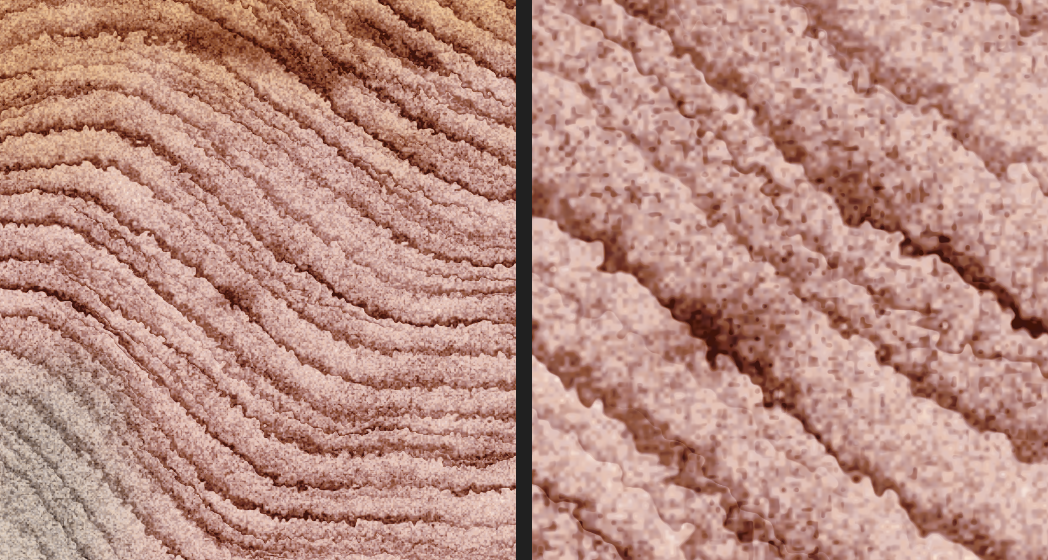
Left: the whole. Right: its middle third, enlarged.
Write a Shadertoy shader that draws this texture.

```glsl
// Folded pink sandstone: wavy eroded beds with dark undercut rims and sandy grain.
#define FOLD_DROP 0.36
#define BED_COUNT 17.5
#define BED_WARP 0.022
#define EDGE_ROUGHNESS 0.20
#define SHADOW_DEPTH 0.80
#define BASE_TONE 0.87
#define GRAIN_SCALE 320.0
#define GRAIN_CONTRAST 0.62
#define FLECK_DEPTH 0.30

float hash(vec2 p) {
    vec3 h = fract(vec3(p.xyx) * 0.1031);
    h += dot(h, h.yzx + 33.33);
    return fract((h.x + h.y) * h.z);
}

float noise(vec2 p) {
    vec2 cell = floor(p), f = fract(p);
    f = f * f * (3.0 - 2.0 * f);
    return mix(mix(hash(cell), hash(cell + vec2(1, 0)), f.x),
               mix(hash(cell + vec2(0, 1)), hash(cell + vec2(1, 1)), f.x), f.y);
}

float fbm(vec2 p) {
    float sum = 0.0, gain = 0.5;
    for (int i = 0; i < 4; i++) {
        sum += gain * noise(p);
        p = p * 2.03 + 17.1;
        gain *= 0.5;
    }
    return sum / 0.9375;
}

// Depth of the bed through a point; crest and trough drift left with depth.
float bedDepth(vec2 pos) {
    float down = 1.0 - pos.y, depth = down - 0.5 * FOLD_DROP;
    for (int i = 0; i < 12; i++) {
        float crest = 0.235 - 0.39 * depth;
        float trough = 0.93 - 0.75 * depth;
        float behind = max(crest - pos.x, 0.0);
        float unfolded = down - FOLD_DROP * smoothstep(crest, trough, pos.x)
                       - 0.8 * behind * behind;
        depth = mix(depth, unfolded, 0.6);
    }
    return depth;
}

// Shadow of one bed: slow darkening, a deep rim, then a crisp lower edge.
float bedShadow(float level, float along) {
    float id = floor(level), p = level - id;
    float strength = mix(0.25, 1.15, noise(vec2(along * 5.0 + id * 7.3, id * 3.7 + 50.0)));
    float body = 0.32 * smoothstep(0.15, 0.85, p);
    float rim = 0.78 * smoothstep(0.66, 0.92, p);
    return strength * (body + rim) * (1.0 - smoothstep(0.92, 1.0, p));
}

// Soft elongated hollow between two points.
float hollow(vec2 pos, vec2 a, vec2 b, float radius) {
    vec2 ab = b - a;
    float h = clamp(dot(pos - a, ab) / dot(ab, ab), 0.0, 1.0);
    return 1.0 - smoothstep(0.0, radius, length(pos - a - ab * h));
}

vec3 stoneColor(float tone) {
    vec3 c = mix(vec3(0.25, 0.08, 0.05), vec3(0.42, 0.18, 0.14), smoothstep(-0.15, 0.08, tone));
    c = mix(c, vec3(0.56, 0.33, 0.24), smoothstep(0.06, 0.28, tone));
    c = mix(c, vec3(0.66, 0.45, 0.42), smoothstep(0.26, 0.48, tone));
    c = mix(c, vec3(0.79, 0.63, 0.60), smoothstep(0.44, 0.72, tone));
    c = mix(c, vec3(0.89, 0.76, 0.72), smoothstep(0.68, 0.92, tone));
    return mix(c, vec3(0.98, 0.91, 0.86), smoothstep(0.94, 1.25, tone));
}

void mainImage(out vec4 fragColor, in vec2 fragCoord) {
    vec2 pos = fragCoord / iResolution.y;
    float depth = bedDepth(pos);
    vec2 strata = vec2(pos.x, depth);

    // Regions: ochre weathering above, grey bleaching at lower left
    float patches = fbm(pos * 7.0 + 3.0);
    float ochre = smoothstep(0.62, 1.05, pos.y + 0.35 * (patches - 0.5) - 0.12 * (pos.x - 0.4));
    float bleach = 1.0 - smoothstep(0.08, 0.40, length((pos - vec2(0.04, 0.06)) * vec2(1.15, 0.9))
                 + 0.16 * (patches - 0.5));

    // Main beds and fainter branching partings
    float rough = (noise(pos * 150.0) + noise(pos * 65.0) - 1.0) * EDGE_ROUGHNESS;
    float warp = (fbm(strata * vec2(4.5, 11.0) + 8.0) - 0.5) * 2.0 * BED_WARP;
    float level = (depth + warp) * BED_COUNT + rough;
    float shadow = bedShadow(level, pos.x);
    float branch = smoothstep(0.42, 0.68, noise(strata * vec2(5.0, 13.0) + 31.0));
    float parting = bedShadow(level * 1.63 + 0.9 * noise(pos * 6.0) + 40.3, pos.x);
    shadow = max(shadow, 0.72 * branch * parting);
    shadow *= 1.0 - 0.55 * bleach;

    // Weathered hollows
    float pits = hollow(pos, vec2(0.36, 0.945), vec2(0.59, 0.865), 0.055)
               + hollow(pos, vec2(0.65, 0.96), vec2(0.76, 0.90), 0.040)
               + 0.8 * hollow(pos, vec2(0.40, 0.465), vec2(0.44, 0.475), 0.040);
    shadow += pits * (0.25 + 0.6 * fbm(pos * vec2(24.0, 34.0)));

    // Sand grains and dark flecks
    float grain = 0.65 * noise(pos * GRAIN_SCALE) + 0.35 * noise(pos * GRAIN_SCALE * 0.53 + 9.0) - 0.5;
    float fleck = smoothstep(0.62, 0.92, noise(pos * GRAIN_SCALE * 0.8 + 71.0));
    float stain = fbm(strata * vec2(9.0, 26.0) + 60.0);
    float tone = BASE_TONE - SHADOW_DEPTH * shadow + GRAIN_CONTRAST * grain;
    tone -= FLECK_DEPTH * fleck * smoothstep(0.25, 0.65, stain);
    tone -= 0.35 * (stain - 0.45) + 0.12 * ochre + 0.06 * bleach;

    vec3 color = stoneColor(tone);
    color *= mix(vec3(1.0), vec3(1.01, 0.96, 0.77), ochre);
    float grey = dot(color, vec3(0.3, 0.5, 0.2));
    color = mix(color, grey * vec3(1.06, 1.01, 0.94), 0.75 * bleach);
    color += 0.05 * (noise(pos * GRAIN_SCALE + 140.0) - 0.5) * vec3(0.6, 0.0, -1.0);
    fragColor = vec4(clamp(color, 0.0, 1.0), 1.0);
}
```
